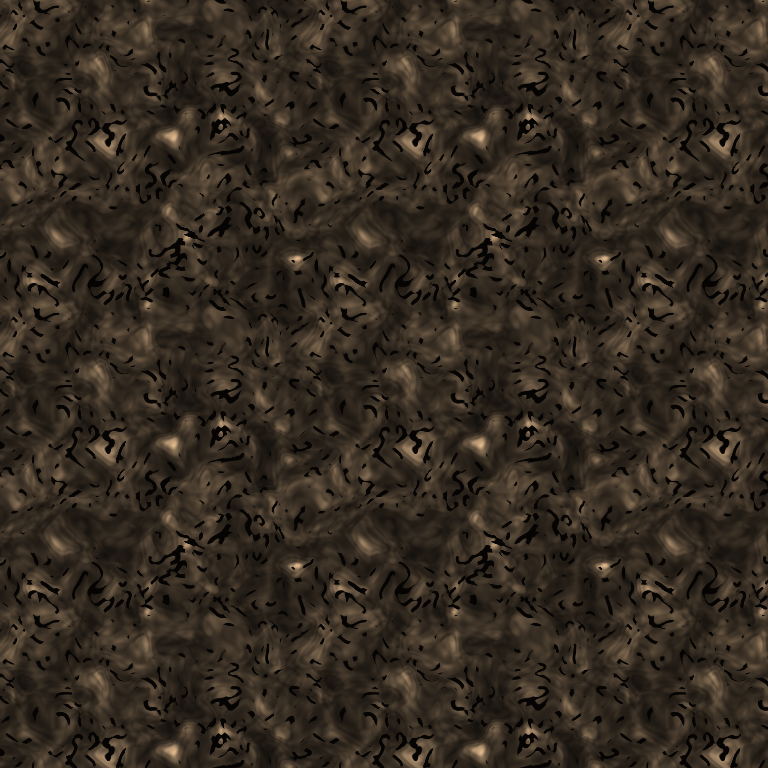
Give the GLSL for this texture, as a WebGL 1 fragment shader.

```glsl
precision highp float;
// Repeating dark brown, cloudy crust with glowing lumps and short black cracks.

uniform vec2 u_resolution;

#define REPEATS 2.5          // tiles across and down
#define CRACK_CELLS 20.0     // crack density per tile
#define GATE_CELLS 27.0      // how finely the cracks are broken up
#define CRACK_WIDTH 0.0056   // half width, in tiles
#define CRACK_CUTOFF 0.80    // higher leaves fewer cracks
#define WARP 0.010           // bending of the pattern, in tiles
#define CONTRAST 0.37        // spread of the brown tones
#define RIPPLE 0.09          // strength of the contour rings
#define MID_BROWN vec3(0.217, 0.179, 0.137)
#define CRACK_BLACK vec3(0.018, 0.014, 0.011)

// Sine-free hash to a pair of values in 0..1
vec2 hash2(vec2 cell, float seed) {
    vec3 q = fract(vec3(cell.xyx + seed * 17.31) * vec3(0.1031, 0.1030, 0.0973));
    q += dot(q, q.yzx + 33.33);
    return fract((q.xx + q.yz) * q.zy);
}

// Slope of one lattice corner, wrapped at the tile border
float corner(vec2 cell, vec2 offset, float cells, float seed) {
    vec2 slope = hash2(mod(cell, cells), seed) * 2.0 - 1.0;
    return dot(slope / max(length(slope), 0.01), offset);
}

// Tileable gradient noise, scaled to a spread of about one
float noise(vec2 tile, float cells, float seed) {
    vec2 p = tile * cells;
    vec2 cell = floor(p);
    vec2 f = p - cell;
    vec2 fade = f * f * f * (f * (f * 6.0 - 15.0) + 10.0);
    vec2 e = vec2(1.0, 0.0);
    float low = mix(corner(cell, f, cells, seed),
                    corner(cell + e.xy, f - e.xy, cells, seed), fade.x);
    float high = mix(corner(cell + e.yx, f - e.yx, cells, seed),
                     corner(cell + e.xx, f - e.xx, cells, seed), fade.x);
    return 4.6 * mix(low, high, fade.y);
}

// Approximate distance to the crack network, in tiles
float crackDistance(vec2 tile) {
    vec2 e = vec2(0.002, 0.0);
    float n = noise(tile, CRACK_CELLS, 1.0);
    vec2 slope = vec2(noise(tile + e.xy, CRACK_CELLS, 1.0),
                      noise(tile + e.yx, CRACK_CELLS, 1.0)) - n;
    return abs(n) / max(length(slope) / e.x, 40.0);
}

// Logarithmic brightness: broad clouds, lumps, grain and contour rings
float cloudTone(vec2 tile) {
    float broad = 0.42 * noise(tile, 4.0, 2.0) + 0.50 * noise(tile, 9.0, 3.0);
    float lump = max(noise(tile, 13.0, 4.0), 0.0);
    float grain = 0.42 * noise(tile, 19.0, 5.0) + 0.20 * noise(tile, 41.0, 6.0);
    float rings = sin(9.0 * (broad + 0.5 * lump));
    return CONTRAST * (broad + 0.36 * lump * lump + grain - 0.2) + RIPPLE * rings;
}

void main() {
    vec2 tile = gl_FragCoord.xy / u_resolution.y * REPEATS;
    float pixel = REPEATS / u_resolution.y;
    vec2 bent = tile + WARP * vec2(noise(tile, 7.0, 7.0), noise(tile, 7.0, 8.0));

    // Brown body with faint creases along the whole network
    float dist = crackDistance(bent);
    float crease = exp(-dist * dist / (CRACK_WIDTH * CRACK_WIDTH));
    vec3 color = MID_BROWN * exp(cloudTone(bent) - 0.16 * crease);

    // Cracks broken into dashes, joining into longer runs in some patches
    float patches = noise(tile, 6.0, 9.0);
    float gate = noise(bent, GATE_CELLS, 10.0) + 0.65 * patches;
    float width = CRACK_WIDTH * (0.9 + 0.25 * max(patches, 0.0));
    float soft = max(0.6 * pixel, 0.0022);
    float crack = 1.0 - smoothstep(width - soft, width + soft, dist);
    crack *= smoothstep(CRACK_CUTOFF - 60.0 * soft, CRACK_CUTOFF + 60.0 * soft, gate);

    gl_FragColor = vec4(clamp(mix(color, CRACK_BLACK, crack), 0.0, 1.0), 1.0);
}
```
